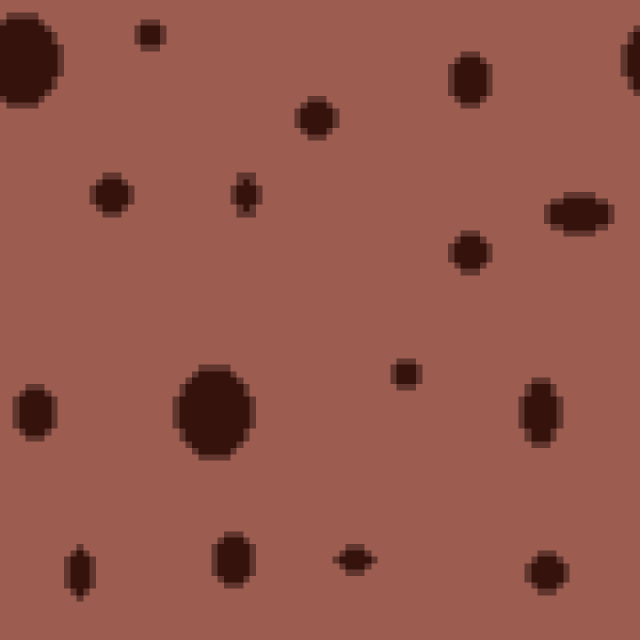
Write a three.js fragment shader that draws this texture.

```glsl
// Clay-red ground with scattered dark oval spots in chunky pixels, each with a softer rim.
varying vec2 vUv;

const vec3 GROUND_COLOR = vec3(0.612, 0.361, 0.310);
const vec3 RIM_COLOR = vec3(0.380, 0.210, 0.180);
const vec3 CORE_COLOR = vec3(0.208, 0.070, 0.043);
const float BLOCKS = 100.0;       // chunky pixels across the tile
const float PLOTS = 4.0;          // plots per side, one spot in each
const float EDGE_SOFT = 0.0005;   // spacing of the smoothing samples
const float SEED = 3.7;

float hash(vec2 p) {
  vec3 q = fract(vec3(p.xyx) * 0.1031 + SEED * 0.173);
  q += dot(q, q.yzx + 33.33);
  return fract((q.x + q.y) * q.z);
}

// Half sizes of a spot in blocks; kind runs from 0 to 15.
vec2 spotRadii(float kind) {
  if (kind < 1.5) return vec2(6.4, 7.4);     // large ovals
  if (kind < 5.5) return vec2(3.4);          // dots
  if (kind < 8.5) return vec2(3.4, 4.4);     // tall dots
  if (kind < 10.5) return vec2(2.4);         // specks
  if (kind < 11.5) return vec2(3.05, 2.4);   // speck with side tips
  if (kind < 12.5) return vec2(2.4, 3.4);    // tall speck
  if (kind < 13.5) return vec2(2.4, 4.05);   // speck with end tips
  if (kind < 14.5) return vec2(5.4, 3.4);    // wide oval
  return vec2(3.4, 5.4);                     // tall oval
}

bool inOval(vec2 p, vec2 radii) {
  vec2 q = p / radii;
  return dot(q, q) < 1.0;
}

vec3 spotted(vec2 uv) {
  // Wrapped block grid, with every row of plots slid sideways.
  vec2 block = mod(floor(uv * BLOCKS), BLOCKS);
  float plotSize = BLOCKS / PLOTS;
  float row = floor((block.y + 0.5) / plotSize);
  block.x = mod(block.x + floor(hash(vec2(row, 17.0)) * BLOCKS), BLOCKS);
  vec2 plot = vec2(floor((block.x + 0.5) / plotSize), row);

  // A shuffled kind per plot keeps the mix of sizes fixed.
  float index = plot.x + PLOTS * plot.y;
  vec2 radii = spotRadii(floor(mod(index * 9.0 + 11.5, PLOTS * PLOTS)));

  // Jitter the centre by whole blocks, keeping the spot inside its plot.
  float middle = floor(plotSize * 0.5);
  float room = middle - 1.0 - floor(max(radii.x, radii.y));
  vec2 jitter = vec2(hash(plot + 5.0), hash(plot + 41.0)) * 2.0 - 1.0;
  vec2 centre = plot * plotSize + middle + floor(jitter * room + 0.5);
  vec2 p = abs(block - centre);

  // The rim is every inner block that touches the ground.
  if (!inOval(p, radii)) return GROUND_COLOR;
  bool core = inOval(p + vec2(1.0, 0.0), radii) && inOval(p + vec2(0.0, 1.0), radii);
  return core ? CORE_COLOR : RIM_COLOR;
}

void main() {
  // Four samples smooth the block edges.
  vec3 color = vec3(0.0);
  for (int i = 0; i < 4; i++) {
    float n = float(i);
    vec2 offset = vec2(mod(n, 2.0), floor(n * 0.5)) - 0.5;
    color += spotted(vUv + offset * EDGE_SOFT * 2.0);
  }
  gl_FragColor = vec4(color * 0.25, 1.0);
}
```
